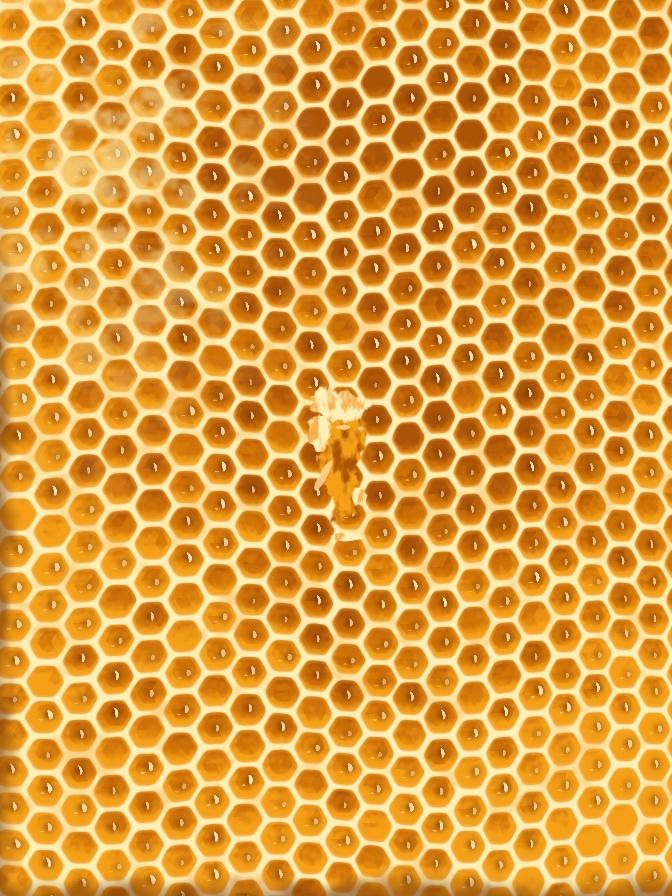
This texture is drawn by a WebGL 2 fragment shader. Its source:

```glsl
#version 300 es
precision highp float;
// Honeycomb: staggered columns of rounded hexagonal cells with cream wax rims,
// filled with amber honey. Each cell gets hashed tone, facets and glints; broad
// fields vary the light, and a torn wax patch with a honey drip lies on top.
#define COLUMNS 21.17
#define COLUMN_SQUEEZE 1.79
#define ROWS 24.2
#define HOLE 0.425
#define JITTER 0.045
#define LEAN 0.16
#define GLINT_SHARE 0.78

uniform vec2 u_resolution;
out vec4 fragColor;

const vec3 WAX_LIGHT = vec3(0.99, 0.94, 0.72);
const vec3 WAX_WARM = vec3(0.98, 0.83, 0.51);
const vec3 WAX_SHADE = vec3(0.96, 0.69, 0.31);
const vec3 HONEY_GOLD = vec3(0.96, 0.63, 0.09);
const vec3 HONEY_AMBER = vec3(0.81, 0.45, 0.03);
const vec3 HONEY_DEEP = vec3(0.67, 0.33, 0.03);
const vec3 HONEY_DARK = vec3(0.40, 0.17, 0.02);

float hash(vec2 p) {
  vec3 h = fract(vec3(p.xyx) * 0.1031);
  h += dot(h, h.yzx + 33.33);
  return fract((h.x + h.y) * h.z);
}

float noise(vec2 p) {
  vec2 i = floor(p), f = fract(p);
  f = f * f * (3.0 - 2.0 * f);
  return mix(mix(hash(i), hash(i + vec2(1, 0)), f.x),
             mix(hash(i + vec2(0, 1)), hash(i + vec2(1, 1)), f.x), f.y);
}

float fbm(vec2 p) {
  return 0.55 * noise(p) + 0.3 * noise(p * 2.1 + 7.0) + 0.15 * noise(p * 4.3 + 19.0);
}

// Rounded hexagon radius: 0.5 on the border between neighbours
float hexRadius(vec2 p) {
  p = abs(p);
  vec3 a = vec3(p.y, abs(0.866 * p.x + 0.5 * p.y), abs(0.866 * p.x - 0.5 * p.y));
  return pow(dot(pow(a, vec3(9.0)), vec3(1.0)), 1.0 / 9.0);
}

// Soft ellipse, 1 inside, with its outline pushed by rough
float blob(vec2 p, vec2 center, vec2 radius, float rough) {
  return 1.0 - smoothstep(0.88, 1.08, length((p - center) / radius) + rough);
}

vec2 combSpace(vec2 uv) {
  float d = uv.x - 0.514;
  vec2 g = vec2(10.0 + d * (COLUMNS + COLUMN_SQUEEZE * d), (uv.y - 0.617) * ROWS);
  g += 0.12 * vec2(sin(uv.y * 9.0 + uv.x * 3.0), sin(uv.x * 11.0 + uv.y * 4.0));
  return g * vec2(0.866, 1.0);
}

// Honey inside one cell
vec3 cellColor(vec2 p, vec2 id, vec2 uv, float radius, float hole) {
  float h1 = hash(id + 3.0), h2 = hash(id + 41.0), h3 = hash(id + 87.0);
  vec2 fromDark = (uv - vec2(0.65, 0.74)) * vec2(3.0, 2.0);
  float tone = 0.50 - 0.28 * exp(-dot(fromDark, fromDark));
  tone += 0.32 * smoothstep(0.5, 1.0, uv.x) * smoothstep(0.6, 0.1, uv.y);
  tone += 0.16 * smoothstep(0.25, 0.0, uv.y) + 0.12 * smoothstep(0.3, 0.0, uv.x);
  tone += 0.35 * (fbm(uv * 6.0) - 0.5) + 0.28 * (h1 - 0.5);

  // Three-sided floor, shadow under the top rim, lit lower wall
  vec2 deep = p - (0.5 - uv) * LEAN;
  float facet = floor((atan(deep.y, deep.x) + 3.1416) / 2.0944);
  float bottom = 1.0 - smoothstep(0.27, 0.33, hexRadius(deep));
  tone += bottom * (0.16 * (hash(id + facet * 5.3) - 0.5) - 0.10);
  tone += 0.25 * smoothstep(0.05, -0.42, p.y) - 0.16 * smoothstep(0.12, 0.4, p.y);
  tone += 0.12 * (noise(p * 9.0 + id * 3.7) - 0.5);
  vec3 col = mix(HONEY_DEEP, HONEY_AMBER, smoothstep(0.08, 0.38, tone));
  col = mix(col, HONEY_GOLD, smoothstep(0.36, 0.72, tone));
  float side = 0.35 + 0.45 * smoothstep(0.1, -0.4, p.y + 0.5 * p.x);
  col = mix(col, WAX_SHADE, side * smoothstep(hole - 0.09, hole, radius));

  // Dark pool and bright reflection
  float wet = step(h2, GLINT_SHARE);
  vec2 g = p - vec2(0.06, 0.02) - 0.14 * (vec2(h1, h3) - 0.5);
  col = mix(col, HONEY_DARK, wet * (0.25 + 0.35 * h3) * exp(-40.0 * dot(g, g)));
  g.x += 0.25 * g.y * (h3 - 0.2) + 2.0 * g.y * g.y - 0.04;
  float glint = blob(g, vec2(0.0), vec2(0.035 + 0.03 * h1, 0.07 + 0.07 * h3), 0.0);
  glint += 0.6 * blob(p, vec2(-0.08, -0.16 + 0.1 * h3), vec2(0.05, 0.025), 0.0) * step(0.5, h1);
  return mix(col, vec3(1.0, 0.92, 0.75), wet * min(glint, 1.0) * (0.45 + 0.5 * h3));
}

// Torn wax, honey drip and small chips; q is in canvas widths
vec3 brokenPatch(vec3 col, vec2 q) {
  float rough = 0.9 * (fbm(q * 75.0) - 0.5);
  float along = smoothstep(0.05, -0.11, q.y);
  float sway = 0.008 * sin(q.y * 60.0);
  float drip = blob(q, vec2(0.006 + sway, -0.025), vec2(0.037 - 0.012 * along, 0.085), rough * 0.7);
  float shade = fbm(q * vec2(90.0, 45.0));
  col = mix(col, mix(HONEY_DEEP, HONEY_GOLD, smoothstep(0.25, 0.7, shade)), drip);
  float wax = blob(q, vec2(0.0, 0.066), vec2(0.044, 0.024), rough);
  wax = max(wax, blob(q, vec2(-0.028, 0.025), vec2(0.015, 0.032), rough));
  wax = max(wax, blob(q, vec2(0.031, -0.072), vec2(0.012, 0.016), rough));
  wax = max(wax, blob(q, vec2(0.012, -0.131), vec2(0.022, 0.007), rough * 0.5));
  col = mix(col, mix(WAX_SHADE, WAX_LIGHT, smoothstep(0.3, 0.6, shade)), wax);
  vec2 s = vec2(q.x + 0.022 - 0.5 * (q.y + 0.04), q.y + 0.04);
  float gloss = blob(s, vec2(0.0), vec2(0.007, 0.024), rough * 0.4);
  gloss = max(gloss, blob(q, vec2(0.008, 0.032), vec2(0.012, 0.004), rough));
  return mix(col, vec3(1.0, 0.86, 0.62), 0.8 * gloss);
}

void main() {
  vec2 uv = gl_FragCoord.xy / u_resolution;
  float pixel = ROWS / u_resolution.y;

  // Nearest centre of the two interleaved lattices
  vec2 g = combSpace(uv), pitch = vec2(1.732, 1.0);
  vec2 a = mod(g - vec2(0.0, 0.5) + 0.5 * pitch, pitch) - 0.5 * pitch;
  vec2 b = mod(g - vec2(0.866, 0.0) + 0.5 * pitch, pitch) - 0.5 * pitch;
  vec2 p = dot(a, a) < dot(b, b) ? a : b;
  vec2 id = round((g - p) * vec2(1.1547, 2.0)) + 100.0;

  p += JITTER * (vec2(hash(id), hash(id + 17.0)) - 0.5) + 0.02 * (vec2(noise(g * 4.0), noise(g * 4.0 + 50.0)) - 0.5);
  float hole = HOLE + 0.025 * (hash(id + 29.0) - 0.5);
  float radius = hexRadius(p);
  vec3 honey = cellColor(p, id, uv, radius, hole);
  vec3 wax = mix(WAX_WARM, WAX_LIGHT, smoothstep(hole, hole + 0.05, radius));
  wax = mix(wax, WAX_SHADE, 0.4 * smoothstep(0.5, 0.8, fbm(g * 1.3)));
  vec3 col = mix(honey, wax, smoothstep(hole - pixel * 0.7, hole + pixel * 0.7, radius));

  // Pale glare at upper left, worn brown outer edge
  float glare = smoothstep(0.5, 0.0, length((uv - vec2(0.15, 0.86)) * vec2(1.3, 1.0)));
  col = mix(col, WAX_LIGHT, 0.55 * glare * smoothstep(0.4, 0.75, fbm(g * 1.5 + 30.0)));
  float worn = smoothstep(0.03, 0.0, min(uv.x, uv.y) + 0.03 * (fbm(uv * 25.0) - 0.4));
  col = mix(col, HONEY_DARK, 0.55 * worn * smoothstep(0.85, 0.6, uv.y));

  fragColor = vec4(brokenPatch(col, (uv - vec2(0.503, 0.499)) * vec2(1.0, 1.333)), 1.0);
}
```
